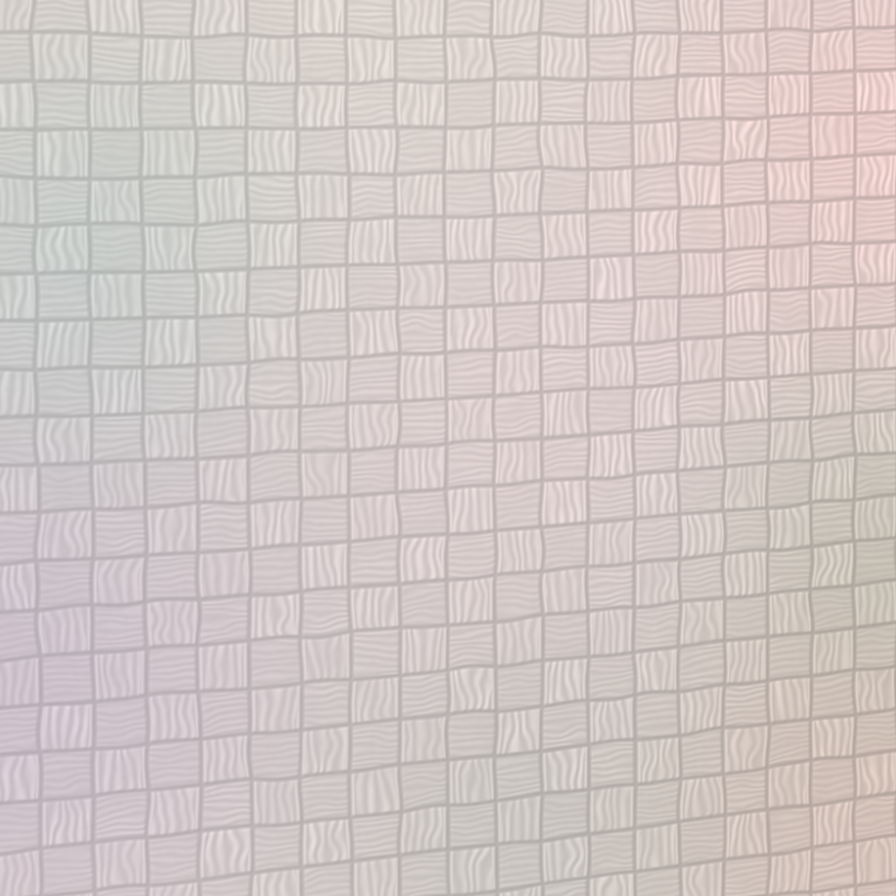
Write a WebGL 1 fragment shader that draws this texture.

```glsl
precision highp float;

uniform vec2 u_resolution;

const float TAU = 6.28318;
const vec3 PAPER = vec3(0.845, 0.805, 0.793);

float hash(vec2 p) {
  vec3 q = fract(p.xyx * vec3(0.1031, 0.1030, 0.0973));
  q += dot(q, q.yzx + 33.33);
  return fract((q.x + q.y) * q.z);
}

float noise(vec2 p) {
  vec2 cell = floor(p);
  vec2 f = p - cell;
  f = f * f * (3.0 - 2.0 * f);
  float low = mix(hash(cell), hash(cell + vec2(1.0, 0.0)), f.x);
  float high = mix(hash(cell + vec2(0.0, 1.0)), hash(cell + 1.0), f.x);
  return mix(low, high, f.y);
}

float glow(vec2 p, vec2 centre, float radius) {
  vec2 d = (p - centre) / radius;
  return exp(-dot(d, d));
}

// Canvas position to weave cells, seen at a slight angle; rows count downwards
vec2 weaveCoords(vec2 p) {
  float down = 1.0 - p.y;
  float x = p.x - 0.037 - 0.009 * down * (1.0 - p.x);
  float top = 0.036 + 0.024 * p.x - 0.03 * p.x * p.x;
  vec2 q = vec2(x * (16.27 + 2.48 * x), (down - top) * (18.56 + 2.48 * p.x));
  vec2 wobble = vec2(noise(q * 1.3 + 40.0), noise(q * 1.3 + 90.0)) - 0.5;
  return q + 0.09 * wobble;
}

// Wavy strands that lean against each other; s.x runs across them
float strands(vec2 s, vec2 seed, float count) {
  float lean = (noise(vec2(s.x * 4.0, 0.5) + seed) - 0.5) * 1.7;
  float bend = (noise(s * vec2(3.0, 2.5) + seed + 17.0) - 0.5) * 0.9;
  float wave = 0.5 + 0.5 * sin(TAU * (s.x * count + lean * (s.y - 0.5) + bend));
  return wave * mix(0.5, 1.1, noise(s * vec2(4.0, 2.0) + seed + 31.0));
}

// Embossed height: upright and level patches alternate
float weaveHeight(vec2 q) {
  vec2 id = floor(q);
  vec2 f = q - id;
  float upright = 1.0 - mod(id.x + id.y, 2.0);
  vec2 s = mix(f.yx, f, upright);
  vec2 edge = min(s, 1.0 - s);
  vec2 seed = id * 7.0 + 200.0;

  float count = mix(6.0, 4.6, upright) + 1.2 * hash(id + 60.0);
  float thread = strands(s, seed, count);
  float rim = upright * (1.0 - smoothstep(0.05, 0.14, edge.x));
  float strength = mix(0.7, 1.1, hash(id + 130.0));
  float body = mix(0.43 + 0.3 * thread * strength,
                   0.42 + 0.58 * max(thread * strength, rim), upright);

  vec2 bevel = smoothstep(vec2(0.0), vec2(0.09), edge);
  return body * bevel.x * bevel.y;
}

// Soft coloured light across the sheet
vec3 sheetLight(vec2 p) {
  vec3 c = PAPER;
  c += glow(p, vec2(0.08, 0.72), 0.27) * vec3(-0.060, -0.005, -0.006);
  c += glow(p, vec2(0.00, 0.22), 0.32) * vec3(-0.040, -0.048, 0.002);
  c += glow(p, vec2(1.00, 0.85), 0.26) * vec3(0.055, -0.015, -0.015);
  c += glow(p, vec2(1.00, 0.40), 0.20) * vec3(-0.065, -0.035, -0.062);
  c += glow(p, vec2(1.00, 0.08), 0.26) * vec3(-0.010, -0.045, -0.065);
  c += glow(p, vec2(0.60, 0.08), 0.26) * vec3(-0.050, -0.025, -0.032);
  c += glow(p, vec2(0.45, 0.95), 0.35) * vec3(0.015, 0.020, 0.010);
  c += glow(p, vec2(0.55, 0.50), 0.28) * vec3(0.012, -0.004, 0.008);
  return c;
}

vec3 shadeSheet(vec2 p) {
  vec2 q = weaveCoords(p);
  float height = weaveHeight(q);
  float slope = height - weaveHeight(q - vec2(0.035, 0.045));
  float contrast = mix(0.85, 1.15, p.x);
  float relief = 0.18 * (height - 0.54) + 0.06 * slope;
  float mottle = 0.012 * (noise(q * 9.0 + 300.0) - 0.5);
  return sheetLight(p) * (1.0 + contrast * relief + mottle);
}

void main() {
  // Four samples per pixel
  vec3 total = vec3(0.0);
  for (int i = 0; i < 4; i++) {
    float n = float(i);
    vec2 offset = vec2(mod(n, 2.0), floor(n / 2.0)) * 0.5 - 0.25;
    total += shadeSheet((gl_FragCoord.xy + offset) / u_resolution);
  }
  gl_FragColor = vec4(total / 4.0, 1.0);
}
```
